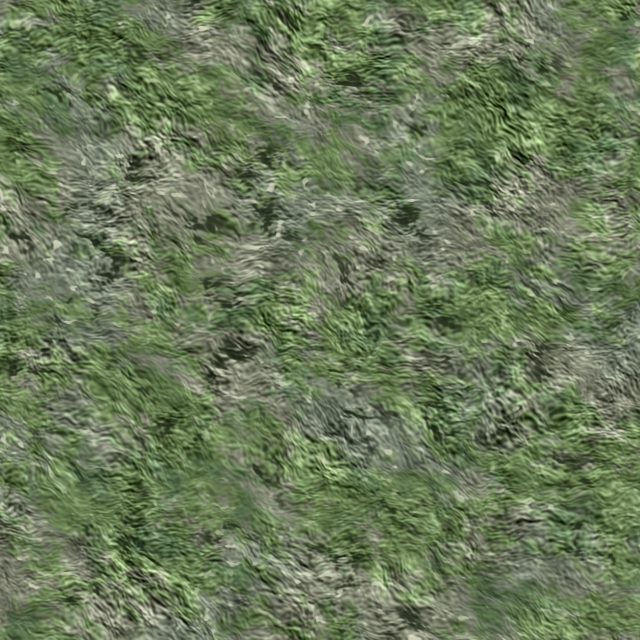
Write a Shadertoy shader that draws this texture.

```glsl
// Mossy weathered rock: slanted green tufts over grey stone with dark pits and pale flecks.

const vec3 MOSS_COLOR  = vec3(0.370, 0.455, 0.285);
const vec3 FERN_COLOR  = vec3(0.410, 0.500, 0.315);
const vec3 SHADE_MOSS  = vec3(0.330, 0.420, 0.285);
const vec3 STONE_COLOR = vec3(0.490, 0.505, 0.430);
const vec3 SLATE_COLOR = vec3(0.450, 0.490, 0.420);
const vec3 FLECK_COLOR = vec3(0.820, 0.830, 0.730);
const vec3 PIT_COLOR   = vec3(0.130, 0.170, 0.100);

const float PATCH_SCALE   = 6.0;   // moss patches across the canvas
const float GRAIN_SCALE   = 20.0;  // coarsest tufts across the canvas
const float GRAIN_GAIN    = 0.92;  // amplitude kept per octave
const float GRAIN_STRETCH = 1.8;   // tuft length over width
const float FALL_ANGLE    = -0.70; // steep tufts, descending to the right
const float LEVEL_ANGLE   = -0.08; // nearly level tufts
const float WARP_AMOUNT   = 0.022;
const float CRUMPLE       = 0.007;
const vec2  LIGHT_STEP    = vec2(0.0016, 0.0034);
const float HEIGHT_CONTRAST = 0.36;
const float SLOPE_CONTRAST  = 0.38;
const float MID_LIGHT     = 0.46;  // light added evenly to all channels
const float MOSS_BIAS     = 0.05;

float hash(vec2 cell) {
    uvec2 q = uvec2(ivec2(cell)) * uvec2(1597334673U, 3812015801U);
    uint n = (q.x ^ q.y) * 1597334673U;
    n = (n ^ (n >> 15)) * 3812015801U;
    return float(n >> 8) / 16777216.0;
}

float cornerSlope(vec2 cell, vec2 offset) {
    float a = 6.28319 * hash(cell);
    return dot(vec2(cos(a), sin(a)), offset);
}

// Gradient noise, roughly -0.7 to 0.7
float noise(vec2 p) {
    vec2 i = floor(p), f = p - i;
    vec2 u = f * f * f * (f * (f * 6.0 - 15.0) + 10.0);
    vec2 e = vec2(1.0, 0.0);
    float low  = mix(cornerSlope(i, f), cornerSlope(i + e.xy, f - e.xy), u.x);
    float high = mix(cornerSlope(i + e.yx, f - e.yx), cornerSlope(i + e.xx, f - e.xx), u.x);
    return mix(low, high, u.y);
}

vec2 noisePair(vec2 p) {
    return vec2(noise(p), noise(p + 57.0));
}

// Coordinates running along and across a direction, compressed along it
vec2 alongAxis(vec2 p, float angle, float stretch) {
    vec2 d = vec2(cos(angle), sin(angle));
    return vec2(dot(p, d) / stretch, dot(p, vec2(-d.y, d.x)));
}

float tufts(vec2 p, float angle) {
    float sum = 0.0, amp = 1.0, freq = GRAIN_SCALE;
    for (int i = 0; i < 5; i++) {
        float turn = 0.45 * (fract(float(i) * 0.618) - 0.5);
        sum += amp * noise(alongAxis(p, angle + turn, GRAIN_STRETCH) * freq + float(i) * 17.3);
        amp *= GRAIN_GAIN;
        freq *= 1.8;
    }
    return sum;
}

float relief(vec2 p) {
    float level = smoothstep(-0.12, 0.16, noise(p * 8.0 + 41.0));
    return mix(tufts(p, FALL_ANGLE), tufts(p + 7.0, LEVEL_ANGLE), level);
}

float patches(vec2 p) {
    vec2 q = alongAxis(p, -0.40, 1.4) * PATCH_SCALE;
    return noise(q + 3.0) + 0.80 * noise(q * 2.1 + 11.0)
         + 0.70 * noise(q * 4.6 + 23.0) + 0.60 * noise(q * 10.0 + 31.0);
}

void mainImage(out vec4 fragColor, in vec2 fragCoord) {
    vec2 uv = fragCoord / iResolution.xy;
    vec2 p = uv + WARP_AMOUNT * noisePair(uv * 6.0) + CRUMPLE * noisePair(uv * 31.0 + 5.0);

    // Relief and its lit side
    float height = relief(p);
    float slope = height - relief(p + LIGHT_STEP);

    // Moss and stone cover
    float moss = smoothstep(-0.34, 0.34, patches(p) + 0.15 * height + MOSS_BIAS);
    float tint = noise(p * 9.0 + 71.0) + 0.7 * noise(p * 24.0 + 83.0);
    vec3 green = mix(MOSS_COLOR, FERN_COLOR, smoothstep(0.0, 0.40, tint));
    green = mix(green, SHADE_MOSS, smoothstep(0.0, 0.40, -tint));
    vec3 stone = mix(STONE_COLOR, SLATE_COLOR, smoothstep(-0.1, 0.3, noise(p * 5.0 + 97.0)));
    vec3 color = mix(stone, green, moss);

    // Light and shade, with rough and calm areas
    float rough = 1.0 + 0.9 * noise(p * 7.0 + 107.0) + 0.5 * noise(p * 17.0 + 109.0);
    float tone = rough * (HEIGHT_CONTRAST * height + SLOPE_CONTRAST * slope);
    color += tone * mix(vec3(MID_LIGHT), color, 0.45);

    // Dark pits in the hollows of broken areas
    float broken = smoothstep(0.02, 0.36, noise(alongAxis(p, -0.70, 1.5) * 15.0 + 127.0));
    color = mix(color, PIT_COLOR, 0.75 * broken * smoothstep(0.05, 0.75, -height));

    // Pale flecks on high grains, mostly on bare stone
    float fleck = noise(alongAxis(p, -0.15, 1.6) * 85.0 + 139.0) + 0.28 * height;
    color = mix(color, FLECK_COLOR, smoothstep(0.34, 0.60, fleck) * mix(0.80, 0.35, moss));

    fragColor = vec4(clamp(color, 0.0, 1.0), 1.0);
}
```
